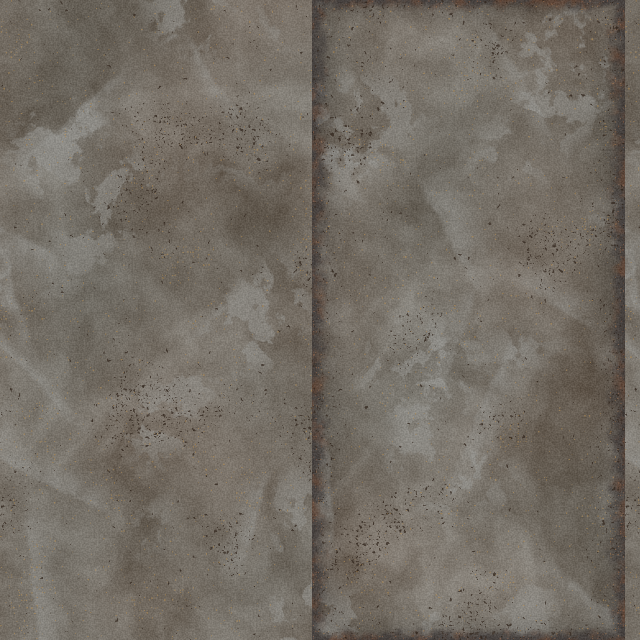
Write a Shadertoy shader that draws this texture.

```glsl
// Weathered concrete: tall panels alternating between plain and rust-framed.
// Warped gradient noise makes the stains; soft one-sided bands make the wipes;
// jittered cells scatter dark pits and golden flecks, thickened in clusters.

#define PANEL_W 0.488        // panel width; each panel is one canvas high
#define BORDER_W 0.030       // reach of the rusty frame
#define STREAKS 8            // pale wipes per panel
#define PIT_CELLS 150.0
#define FLECK_CELLS 250.0
#define GRAIN 0.085
#define DARK_STONE vec3(0.375, 0.340, 0.298)
#define PALE_STONE vec3(0.555, 0.538, 0.508)
#define LIME vec3(0.590, 0.588, 0.572)
#define RUST vec3(0.365, 0.255, 0.195)
#define SLATE vec3(0.245, 0.225, 0.220)
#define GOLD vec3(0.680, 0.540, 0.330)

float hash(vec2 p) {
    vec3 q = fract(p.xyx * 0.1031);
    q += dot(q, q.yzx + 33.33);
    return fract((q.x + q.y) * q.z);
}

vec2 hash2(vec2 p) {
    return vec2(hash(p), hash(p + 57.3));
}

float cornerSlope(vec2 cell, vec2 offset) {
    float angle = 6.2832 * hash(cell);
    return dot(vec2(cos(angle), sin(angle)), offset);
}

float gradientNoise(vec2 p) {
    vec2 i = floor(p), f = p - i;
    vec2 u = f * f * f * (f * (f * 6.0 - 15.0) + 10.0);
    vec2 e = vec2(1.0, 0.0);
    float low = mix(cornerSlope(i, f), cornerSlope(i + e, f - e), u.x);
    float high = mix(cornerSlope(i + e.yx, f - e.yx), cornerSlope(i + 1.0, f - 1.0), u.x);
    return mix(low, high, u.y);
}

float fbm(vec2 p) {
    float sum = 0.0, amp = 0.6;
    for (int k = 0; k < 5; k++) {
        sum += amp * gradientNoise(p);
        p = mat2(1.6, 1.2, -1.2, 1.6) * p + 7.1;
        amp *= 0.55;
    }
    return sum;
}

// Pale wipes: crisp along one side, fading across and toward both ends
float streaks(vec2 p, float seed) {
    float sum = 0.0;
    for (int k = 0; k < STREAKS; k++) {
        vec2 id = vec2(float(k) * 3.7 + 1.0, seed);
        vec2 center = vec2(PANEL_W * hash(id), (float(k) + hash(id + 9.0)) / float(STREAKS));
        float angle = 6.2832 * hash(id + 21.0);
        vec2 dir = vec2(cos(angle), sin(angle)), q = p - center;
        float along = abs(dot(q, dir)) / mix(0.09, 0.19, hash(id + 33.0));
        float across = dot(q, vec2(-dir.y, dir.x));
        float width = mix(0.025, 0.075, hash(id + 41.0));
        sum += smoothstep(-0.004, 0.006, across) * (1.0 - smoothstep(0.0, width, across))
             * (1.0 - smoothstep(0.3, 1.0, along));
    }
    return min(sum, 1.0);
}

// One stretched speck per cell, kept where the hash falls below the density
float specks(vec2 p, float cells, float density, float pixel) {
    vec2 q = p * cells, id = floor(q);
    vec2 offset = q - id - mix(vec2(0.32), vec2(0.68), hash2(id));
    offset *= mix(vec2(0.8), vec2(1.7), hash2(id + 11.0));
    float radius = mix(0.10, 0.34, hash(id + 23.0));
    float soft = 0.6 * pixel * cells;
    float shape = 1.0 - smoothstep(radius - soft, radius + soft, length(offset));
    return shape * step(hash(id + 71.0), density);
}

void mainImage(out vec4 fragColor, in vec2 fragCoord) {
    vec2 uv = fragCoord / iResolution.xy;
    float pixel = 1.0 / iResolution.y;

    // Panel layout
    float kind = mod(floor(uv.x / PANEL_W), 2.0);
    vec2 local = vec2(mod(uv.x, PANEL_W), uv.y);
    vec2 p = local + kind * vec2(13.7, 5.3);
    vec2 warp = vec2(fbm(p * 5.0), fbm(p * 5.0 + 31.0));

    // Clouded stone with a slow drift between olive and brown
    float tone = 0.46 + 1.0 * fbm(p * 4.0 + warp * 0.9) + 0.42 * fbm(p * 19.0 + warp);
    vec3 color = mix(DARK_STONE, PALE_STONE, clamp(tone, -0.1, 1.1));
    color += vec3(0.018, -0.002, -0.010) * gradientNoise(p * 4.5 + 60.0);

    // Ragged lime blooms and wiped bands
    float mottle = fbm(p * 45.0 + 17.0);
    float bloom = smoothstep(0.0, 0.13, fbm(p * 14.0 + warp * 1.2 + 80.0) + 0.35 * mottle)
                * smoothstep(-0.05, 0.28, gradientNoise(p * 5.0 + 44.0));
    float wipe = streaks(local + warp * 0.025, kind * 19.0 + 4.0);
    wipe *= clamp(0.75 + 1.1 * fbm(p * 22.0) + 0.6 * mottle, 0.0, 1.0);
    color = mix(color, LIME, clamp(0.52 * bloom + 0.58 * wipe, 0.0, 0.78));

    // Rusty frame and its soft shadow on every second panel
    vec2 inset = min(local, vec2(PANEL_W, 1.0) - local);
    float edge = min(inset.x, 1.5 * inset.y);
    float border = kind * (1.0 - smoothstep(0.0, BORDER_W, edge + 0.024 * fbm(p * 40.0)));
    float shadow = kind * (1.0 - smoothstep(0.0, 2.4 * BORDER_W, edge));
    vec3 frame = mix(SLATE, RUST, smoothstep(-0.15, 0.4, fbm(p * 22.0 + 15.0) + 0.7 * mottle));
    color = mix(color * (1.0 - 0.12 * shadow), frame, 0.80 * border);

    // Clustered pits in two sizes, and golden flecks
    float cluster = smoothstep(0.10, 0.5, gradientNoise(p * 7.0 + 23.0) + 0.25 * warp.x);
    vec2 ragged = p + 0.004 * vec2(gradientNoise(p * 170.0), gradientNoise(p * 170.0 + 40.0));
    float density = 0.010 + 0.34 * cluster + 0.12 * shadow;
    float pits = max(specks(ragged, PIT_CELLS, density, pixel),
                     specks(ragged.yx + 5.0, 1.7 * PIT_CELLS, 0.7 * density, pixel));
    color = mix(color, vec3(0.215, 0.170, 0.135), 0.78 * pits);
    float gilt = smoothstep(0.15, 0.5, gradientNoise(p * 9.0 + 91.0));
    float flecks = specks(p + 3.0, FLECK_CELLS, 0.035 + 0.16 * gilt + 0.16 * border, pixel);
    color = mix(color, mix(GOLD, RUST * 1.5, border), 0.65 * flecks);

    // Fine mineral grain
    color += GRAIN * (gradientNoise(p * 390.0) + 0.35 * gradientNoise(p * 170.0 + 9.0));
    fragColor = vec4(clamp(color, 0.0, 1.0), 1.0);
}
```
